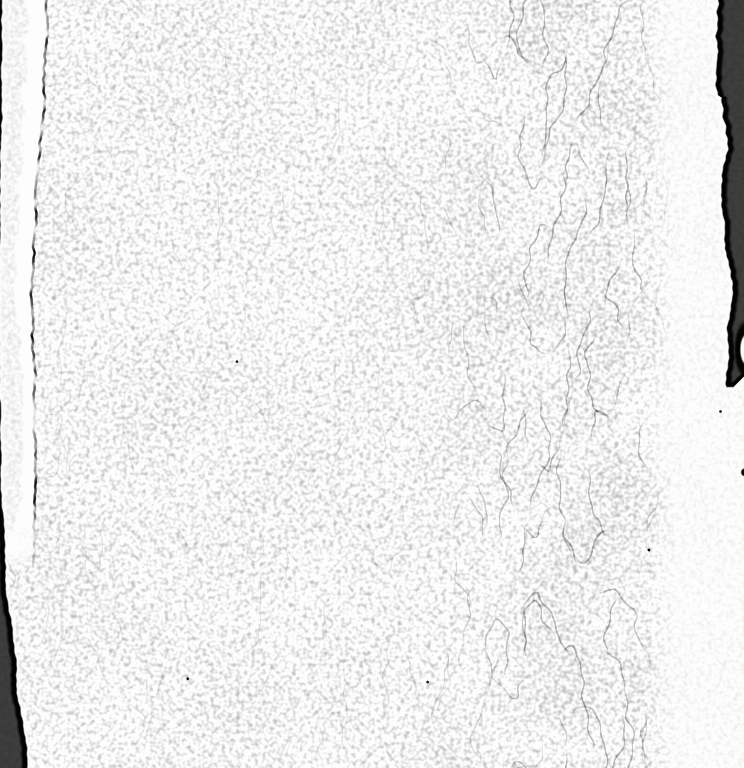
This texture is drawn by a Shadertoy shader. Its source:

```glsl
// A bleached sheet of old paper with torn edges against a dark ground.
// Thresholded gradient noise makes the grain, noise isolines make the cracks,
// and smooth profiles with added jitter trace the torn borders.

const float GRAIN_FREQ = 205.0;     // speckles per canvas height
const float GRAIN_BIAS = 0.030;     // mean ink of the grain
const float GRAIN_GAIN = 0.31;      // contrast of the grain
const float PATCH_GAIN = 0.075;     // strength of the cloudy patches
const float CRACK_WIDTH = 0.0013;
const float CRACK_INK = 0.24;
const float RIM_WIDTH = 0.0075;     // black band along the dark ground
const float PAPER_WHITE = 0.992;
const float RIM_BLACK = 0.01;
const float GROUND_GRAY = 0.235;
const float STAIN_GRAY = 0.955;

// Border positions in x, listed upwards at even steps
const float GROUND_LEFT[9] = float[9](.036, .021, .008, .002, .000, -.002, .001, .002, .003);
const float GROUND_RIGHT[9] = float[9](.941, .942, .947, .939, .934, .942, .932, .935, .935);
const float FLAP[9] = float[9](.036, .040, .043, .046, .044, .042, .047, .058, .062);
const float STAIN[9] = float[9](.000, .000, .002, .029, .028, .019, .025, .031, .037);

uint hash(uvec2 p) {
    uint h = p.x * 1597334677u ^ p.y * 3812015801u;
    h = (h ^ (h >> 16)) * 2146121005u;
    h = (h ^ (h >> 15)) * 2221713035u;
    return h ^ (h >> 16);
}

float random(vec2 cell) {
    return float(hash(uvec2(ivec2(cell) + 4096)) >> 8) / 16777216.0;
}

float slope(vec2 cell, vec2 offset) {
    float angle = 6.2832 * random(cell);
    return dot(vec2(cos(angle), sin(angle)), offset);
}

float gradientNoise(vec2 p) {
    vec2 i = floor(p), f = p - i, o = vec2(1, 0);
    vec2 u = f * f * f * (f * (f * 6.0 - 15.0) + 10.0);
    return mix(mix(slope(i, f), slope(i + o, f - o), u.x),
               mix(slope(i + o.yx, f - o.yx), slope(i + 1.0, f - 1.0), u.x), u.y);
}

float fbm(vec2 p) {
    float sum = 0.0, amp = 1.0;
    for (int k = 0; k < 5; k++) {
        sum += amp * gradientNoise(p);
        p = mat2(1.6, 1.2, -1.2, 1.6) * p + 17.0;
        amp *= 0.6;
    }
    return sum;
}

float profile(float knots[9], float t) {
    t = clamp(t, 0.0, 7.999);
    int k = int(t);
    return mix(knots[k], knots[k + 1], smoothstep(0.0, 1.0, t - float(k)));
}

float jitter(float y, float seed) {
    return 0.004 * gradientNoise(vec2(y * 26.0, seed)) + 0.003 * gradientNoise(vec2(y * 95.0, seed + 9.5));
}

// Depth inside the dark ground, positive where the sheet is missing
float groundDepth(vec2 p) {
    float left = profile(GROUND_LEFT, p.y * 8.0) + 0.6 * jitter(p.y, 3.3) - p.x;
    float edge = profile(GROUND_RIGHT, (p.y - 0.5) * 16.0) + jitter(p.y, 7.4);
    edge += 0.006 * (1.0 - smoothstep(0.872, 0.877, p.y));
    float tip = p.y - 0.496 - max(0.0, p.x - 0.955);
    float notch = length((p - vec2(0.972, 0.545)) * vec2(1.0, 0.42)) - 0.008;
    float right = min(min(p.x - edge, tip), notch);
    float chip = 0.005 - length(p - vec2(0.970, 0.385));
    return max(max(left, right), chip);
}

float crackInk(vec2 p, float region) {
    float ink = 0.0;
    for (int k = 0; k < 2; k++) {
        float seed = 31.0 * float(k);
        vec2 q = p + 0.010 * vec2(gradientNoise(p * 38.0 + seed), gradientNoise(p * 45.0 + 70.0 + seed));
        float v = gradientNoise(q * vec2(19.0, 6.5) + seed);
        float d = abs(v) / max(fwidth(v) * iResolution.y, 1.0);
        float broken = smoothstep(0.02, 0.30, gradientNoise(p * vec2(19.0, 13.0) + 50.0 + seed) + 0.20 * region);
        ink += broken * (1.0 - smoothstep(0.3, 1.0, d / CRACK_WIDTH));
    }
    return CRACK_INK * ink * mix(0.35, 1.0, region);
}

void mainImage(out vec4 fragColor, in vec2 fragCoord) {
    vec2 p = fragCoord / iResolution.y;
    float aa = 1.0 / iResolution.y;

    // Broad tone: a worn band on the right and a pale margin beyond it
    float worn = smoothstep(0.50, 0.72, p.x) * (1.0 - smoothstep(0.80, 0.88, p.x));
    float body = 1.0 - 0.72 * smoothstep(0.84, 0.885, p.x + 0.02 * gradientNoise(p * 9.0));
    float clouds = fbm(p * vec2(6.0, 7.5) + 4.0);

    // Grain of two sizes
    float grain = 0.8 * gradientNoise(p * GRAIN_FREQ)
                + 0.6 * gradientNoise(mat2(0.8, 0.6, -0.6, 0.8) * p * GRAIN_FREQ * 0.62 + 300.0);
    float bias = GRAIN_BIAS + PATCH_GAIN * clouds * mix(0.4, 1.0, worn) + 0.012 * worn;
    float ink = body * max(0.0, bias + GRAIN_GAIN * grain) + body * crackInk(p, worn);

    // Flap on the left: stained strip, clean strip, then a ragged dark line
    float flap = p.x - profile(FLAP, p.y * 8.0) - jitter(p.y, 12.7);
    float stain = p.x - profile(STAIN, p.y * 8.0) - 2.0 * jitter(p.y, 21.2);
    float flapFade = smoothstep(0.24, 0.32, p.y + 0.05 * gradientNoise(p * 30.0));
    float stripInk = (PAPER_WHITE - STAIN_GRAY + 0.12 * grain) * (1.0 - smoothstep(-aa, aa, stain));
    ink = mix(ink, max(stripInk, 0.0), flapFade * (1.0 - smoothstep(-aa, aa, flap)));
    float ragged = 0.45 + 0.9 * gradientNoise(vec2(p.y * 75.0, 5.5));
    ink += flapFade * clamp(ragged, 0.08, 0.9) * (1.0 - smoothstep(0.0006, 0.0026, abs(flap)));

    // Sparse pinholes
    vec2 cell = floor(p * 5.0);
    vec2 hole = (cell + 0.2 + 0.6 * vec2(random(cell + 40.0), random(cell + 80.0))) / 5.0;
    float pin = step(random(cell + 120.0), 0.22);
    ink += pin * 0.9 * (1.0 - smoothstep(0.0008, 0.0026, length(p - hole)));

    // Dark ground with its black rim and a bleached halo on the sheet
    float depth = groundDepth(p);
    ink *= smoothstep(0.0, 0.007, -depth);
    float ground = mix(RIM_BLACK, GROUND_GRAY + 0.03 * grain, smoothstep(0.6, 1.3, depth / RIM_WIDTH));
    float tone = mix(PAPER_WHITE - ink, ground, smoothstep(-aa, aa, depth));
    fragColor = vec4(vec3(clamp(tone, 0.0, 1.0)), 1.0);
}
```
